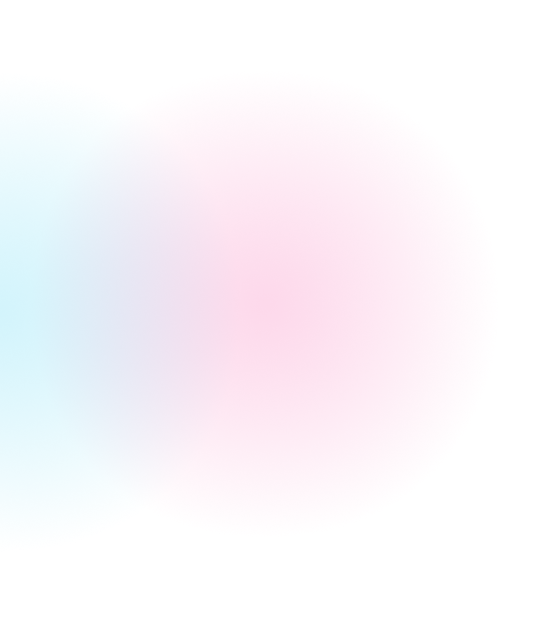
Give the GLSL for this background, as a WebGL 2 fragment shader.

```glsl
#version 300 es
precision highp float;

uniform vec2 u_resolution;
out vec4 fragColor;

// Sine-free hash, 0 to 1
float hash(vec2 p) {
    vec3 q = fract(vec3(p.xyx) * 0.1031);
    q += dot(q, q.yzx + 33.33);
    return fract((q.x + q.y) * q.z);
}

// Soft disc, slightly squared, fading from 1 at the centre to 0 at the radius
float glow(vec2 offset, float radius) {
    vec2 a = pow(abs(offset) / radius, vec2(2.15));
    float d = pow(a.x + a.y, 1.0 / 2.15);
    return 1.0 - pow(min(d, 1.0), 1.25);
}

void main() {
    vec2 uv = gl_FragCoord.xy / u_resolution;
    float aspect = u_resolution.x / u_resolution.y;
    vec2 toCanvas = vec2(aspect, 1.0);

    // Two overlapping glows tint the white ground
    float pink = glow((uv - vec2(0.482, 0.525)) * toCanvas, 0.365);
    float cyan = glow((uv - vec2(0.0, 0.512)) * toCanvas, 0.375);
    vec3 color = vec3(1.0);
    color *= mix(vec3(1.0), vec3(0.992, 0.850, 0.922), pink);
    color *= mix(vec3(1.0), vec3(0.828, 0.957, 0.988), cyan);

    // Faint dither against banding
    color += (hash(gl_FragCoord.xy) - 0.5) / 255.0 * step(0.001, pink + cyan);
    fragColor = vec4(clamp(color, 0.0, 1.0), 1.0);
}
```
